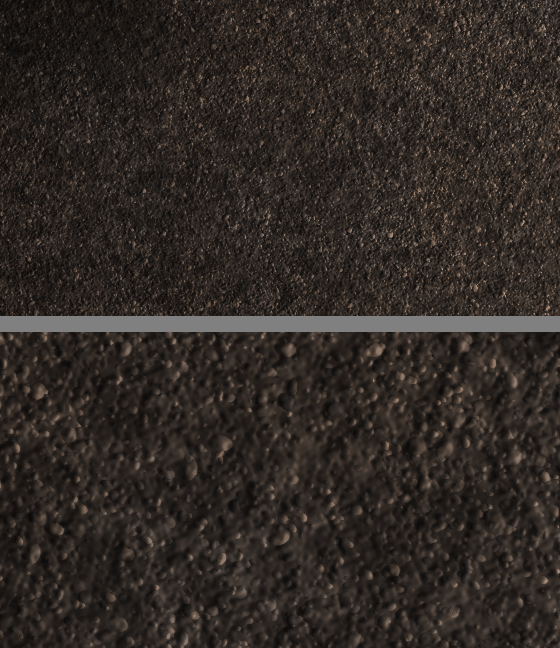
Top, the full canvas; bottom, a detail of the centre.
Write a Shadertoy shader that draws this texture.

```glsl
// Dark, crumbly soil under low light from the right.
// A height field of fine noise and scattered small grains is lit by its
// slope and by cavity depth, then toned by broad patches and a soft falloff.

float hash(vec2 p) {
    return fract(sin(dot(p, vec2(127.1, 311.7))) * 43758.5453);
}

float noise(vec2 p) {
    vec2 i = floor(p), f = fract(p);
    f = f * f * (3.0 - 2.0 * f);
    return mix(mix(hash(i), hash(i + vec2(1, 0)), f.x),
               mix(hash(i + vec2(0, 1)), hash(i + vec2(1, 1)), f.x), f.y);
}

float fbm(vec2 p) {
    float sum = 0.0, amp = 0.5;
    for (int i = 0; i < 4; i++) {
        sum += amp * noise(p);
        p = mat2(1.6, 1.2, -1.2, 1.6) * p + 7.3;
        amp *= 0.5;
    }
    return sum;
}

// Domed grains, one per cell: x is the height, y a random tone of the grain
vec2 grains(vec2 p, float density, float seed) {
    vec2 cell = floor(p), top = vec2(0.0, 0.45);
    for (int y = -1; y <= 1; y++) {
        for (int x = -1; x <= 1; x++) {
            vec2 id = cell + vec2(x, y);
            vec2 key = id + seed;
            if (hash(key + 3.7) > density) continue;
            vec2 centre = id + vec2(hash(key), hash(key + 19.1));
            float size = hash(key + 41.3);
            float radius = 0.26 + 0.3 * size * size;
            vec2 d = p - centre;
            d *= 0.8 + 0.5 * vec2(hash(key + 57.9), hash(key + 65.3));
            d += 0.4 * d.yx * (hash(key + 73.0) - 0.5);
            float dome = radius * (1.0 - dot(d, d) / (radius * radius));
            if (dome > top.x) top = vec2(dome, hash(key + 91.7));
        }
    }
    return top;
}

// Soil relief: x is the height, y the tone of the uppermost grain
vec2 soil(vec2 p, float density) {
    mat2 turn = mat2(0.8, 0.6, -0.6, 0.8);
    mat2 tilt = mat2(0.92, -0.39, 0.39, 0.92);
    float ground = 0.35 * noise(tilt * p * 40.0) / 40.0
                 + 0.7 * noise(turn * p * 90.0 + 5.0) / 90.0
                 + 1.4 * noise(tilt * p * 180.0 + 9.0) / 180.0;
    vec2 coarse = grains(turn * p * 58.0, density * 0.45, 11.0) / vec2(58.0, 1.0);
    vec2 fine = grains(tilt * p * 108.0 + 3.0, density, 37.0) / vec2(108.0, 1.0);
    float tone = coarse.x > fine.x ? coarse.y : fine.y;
    return vec2(ground + max(coarse.x, fine.x), tone);
}

void mainImage(out vec4 fragColor, in vec2 fragCoord) {
    vec2 uv = fragCoord / iResolution.xy;
    vec2 p = fragCoord / iResolution.y;
    vec2 toLight = normalize(vec2(0.97, -0.2));

    // Grains gather in patches; a packed, smoother band crosses diagonally
    float patches = fbm(p * 4.5 + 2.0);
    float band = abs(uv.x + 0.75 * uv.y - 0.85 + 0.3 * (patches - 0.5));
    float packed = smoothstep(0.12, 0.0, band) * smoothstep(0.2, 0.5, uv.y);
    float density = mix(0.45, 0.95, smoothstep(0.3, 0.6, patches)) - 0.15 * packed;

    // Slope toward the light, and short shadows behind taller grains
    float reach = 0.0028;
    vec2 here = soil(p, density);
    float lower = soil(p + toLight * reach * 0.5, density).x;
    float upper = soil(p - toLight * reach * 0.5, density).x;
    float slope = (upper - lower) / reach;
    float blocker = soil(p + toLight * 0.006, density).x - here.x;
    float shadow = smoothstep(0.001, 0.007, blocker);

    // Grain tops catch light from all sides, gaps between them stay dark
    float cavity = clamp((here.x - 0.0125) / 0.005, -1.3, 1.4);
    float relief = 0.36 * slope - 0.36 * shadow + 0.27 * cavity;
    relief += 0.8 * (here.y - 0.45);
    relief = clamp(relief, -1.3, 1.15);

    // Broad light: brighter to the right, sunk in the upper left corner
    float corner = smoothstep(0.5, 0.0, distance(uv, vec2(0.0, 1.0)));
    float light = 0.45 * (uv.x - 0.5) - 0.45 * corner;
    light += 0.3 * (fbm(p * 7.0 + 31.0) - 0.47);
    light -= 0.25 * smoothstep(0.52, 0.75, fbm(p * 18.0 + 13.0));

    // Brown earth, with some grains rusty and some grey
    float value = 0.174 * exp(relief + light);
    vec3 earth = mix(vec3(1.0, 0.82, 0.69), vec3(0.98, 0.85, 0.76), noise(p * 5.0));
    float rust = smoothstep(0.75, 0.95, here.y);
    float grey = smoothstep(0.2, 0.05, here.y);
    earth = mix(earth, vec3(1.04, 0.84, 0.69), 0.5 * rust);
    earth = mix(earth, vec3(0.95, 0.88, 0.83), 0.5 * grey);
    vec3 soilColor = value * earth + vec3(0.004, 0.005, 0.007);

    fragColor = vec4(soilColor, 1.0);
}
```
